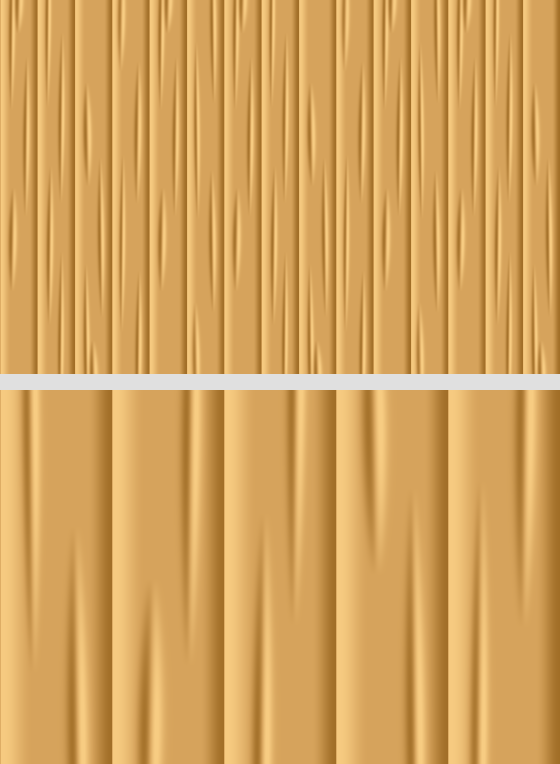
Top: the whole. Bottom: its middle third, enlarged.
Give the GLSL for this texture, as a WebGL 2 fragment shader.

```glsl
#version 300 es
precision highp float;

uniform vec2 u_resolution;
out vec4 outColor;

const float PLANKS = 15.0;
const float CYCLE = 6.0;              // planks before the grain order repeats
const int GROOVES = 4;                // grooves per plank
const vec3 WOOD = vec3(0.84, 0.64, 0.36);
const vec3 LIGHT = vec3(0.97, 0.80, 0.51);
const vec3 DARK = vec3(0.66, 0.46, 0.18);
const float HIGHLIGHT_WIDTH = 0.29;   // in plank widths
const float SHADOW_WIDTH = 0.22;
const vec2 GROOVE_LANES = vec2(0.30, 0.68);
const vec2 GROOVE_WIDTH = vec2(0.085, 0.055);  // short, long
const vec2 GROOVE_REACH = vec2(0.11, 0.26);    // half length in canvas heights
const float GROOVE_START = 0.05;
const float GROOVE_STEP = 0.285;
const float GROOVE_DEPTH = 1.05;
const vec2 KNOT_POS = vec2(0.51, 0.0);
const float KNOT_REACH = 0.09;

float hash(vec2 p) {
  return fract(sin(dot(p, vec2(127.1, 311.7))) * 43758.5453);
}

// Pointed groove: shaded on its left side, lit on its right
float groove(vec2 p, float reach, float width) {
  float t = p.y / reach;
  float taper = max(1.0 - t * t, 0.0);
  float d = (p.x + 0.02 * t) / (width * (0.5 + 0.5 * taper));
  return GROOVE_DEPTH * taper * 2.33 * d * exp(-d * d);
}

// Rounded board: lit left edge, flat middle, shaded right edge
float plankShade(float x) {
  float lit = 1.0 - smoothstep(0.03, HIGHLIGHT_WIDTH, x);
  float shaded = smoothstep(1.0 - SHADOW_WIDTH, 1.0, x);
  return 0.95 * lit - 1.15 * shaded;
}

float grain(vec2 p, float design) {
  float shade = 0.0;
  for (int i = 0; i < GROOVES; i++) {
    float n = float(i);
    vec2 seed = vec2(n + 1.0, design * 7.0 + 3.0);
    float size = hash(seed);
    float lane = i % 2 == 0 ? GROOVE_LANES.x : GROOVE_LANES.y;
    vec2 jitter = vec2(hash(seed + 11.3), hash(seed + 23.7)) - 0.5;
    vec2 center = vec2(lane, GROOVE_START + GROOVE_STEP * n) + jitter * vec2(0.10, 0.08);
    float reach = mix(GROOVE_REACH.x, GROOVE_REACH.y, size);
    float width = mix(GROOVE_WIDTH.x, GROOVE_WIDTH.y, size);
    // The first design ends in a short knot at the rim
    if (design == 0.0 && i == GROOVES - 1) {
      center = KNOT_POS;
      reach = KNOT_REACH;
      width = GROOVE_WIDTH.x;
    }
    shade += groove(p - center, reach, width);
  }
  return shade;
}

void main() {
  vec2 uv = gl_FragCoord.xy / u_resolution;
  float across = uv.x * PLANKS;
  float slot = mod(floor(across), CYCLE);
  float x = fract(across);

  // Three grain designs; every third plank is turned upside down
  float design = mod(slot, 2.0) == 0.0 ? 0.0 : (slot == 1.0 ? 1.0 : 2.0);
  bool flipped = mod(slot, 3.0) == 2.0;
  float y = flipped ? uv.y : 1.0 - uv.y;

  float shade = plankShade(x) + grain(vec2(x, y), design);

  // Soften the seam between neighbouring planks
  float pixel = PLANKS / u_resolution.x;
  shade = mix(-1.0, shade, smoothstep(-0.5 * pixel, 1.2 * pixel, x));
  shade = clamp(shade, -1.2, 1.0);

  vec3 color = shade > 0.0 ? mix(WOOD, LIGHT, shade) : mix(WOOD, DARK, -shade);
  outColor = vec4(color, 1.0);
}
```
